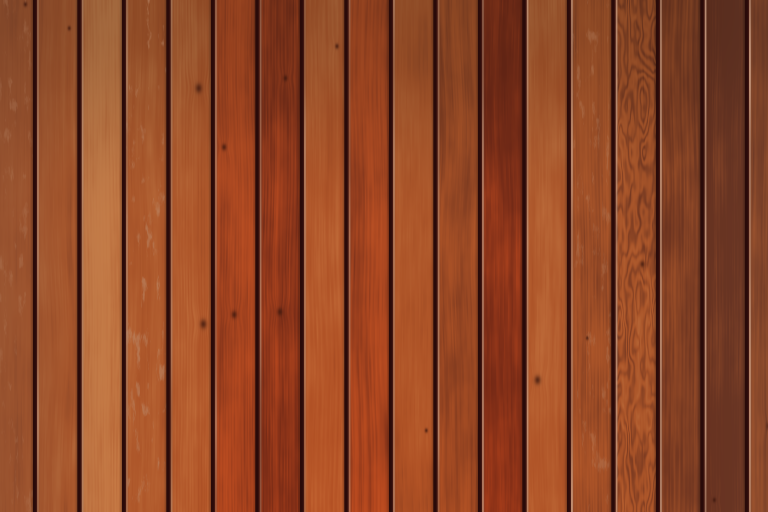
Write a WebGL 1 fragment shader that draws this texture.

```glsl
precision highp float;
uniform vec2 u_resolution;

float hash(vec2 p) {
  p = fract(p * vec2(0.1031, 0.1137));
  p += dot(p, p.yx + 33.33);
  return fract((p.x + p.y) * p.x * 17.0);
}

float noise(vec2 p) {
  vec2 c = floor(p), f = fract(p);
  f = f * f * (3.0 - 2.0 * f);
  return mix(mix(hash(c), hash(c + vec2(1.0, 0.0)), f.x),
             mix(hash(c + vec2(0.0, 1.0)), hash(c + vec2(1.0, 1.0)), f.x), f.y);
}

float fbm(vec2 p) {
  float sum = 0.0, amp = 0.5;
  for (int k = 0; k < 4; k++) {
    sum += amp * noise(p);
    p = p * 2.03 + 17.3;
    amp *= 0.5;
  }
  return sum;
}

float bump(float x, float center, float width) {
  float d = (x - center) / width;
  return exp(-d * d);
}

// Lightness of a board, from dark (0) to honey (1)
float boardTone(float i) {
  return 0.57 + 0.14 * cos(2.513 * (i - 2.0))
    + 0.22 * bump(i, 2.3, 1.8) - 0.12 * bump(i, 0.0, 0.5)
    - 0.24 * bump(i, 5.5, 1.0) - 0.3 * bump(i, 10.6, 1.0)
    - 0.4 * smoothstep(13.0, 15.5, i);
}

vec3 woodColor(float tone) {
  vec3 umber = vec3(0.40, 0.19, 0.12);
  vec3 cedar = vec3(0.66, 0.34, 0.17);
  vec3 honey = vec3(0.76, 0.49, 0.29);
  return mix(mix(umber, cedar, smoothstep(0.0, 0.6, tone)), honey, smoothstep(0.5, 1.1, tone));
}

void main() {
  vec2 p = gl_FragCoord.xy / u_resolution.x;
  vec2 uv = gl_FragCoord.xy / u_resolution;
  float pitch = 0.05794;
  float s = (p.x - 0.0456) / pitch + 1.0;
  float board = floor(s), t = fract(s);
  float px = 1.0 / (pitch * u_resolution.x);
  vec2 q = vec2(t, p.y / pitch);
  vec2 seed = vec2(board * 31.7, board * 13.1);

  // Knots bend the grain around them
  float knots = 0.0, bend = 0.0;
  for (int k = 0; k < 3; k++) {
    vec2 id = vec2(board + 3.0, float(k) * 7.0 + 5.0);
    vec2 center = vec2(0.2 + 0.6 * hash(id), 11.5 * hash(id + 41.0));
    float present = step(0.72, hash(id + 83.0));
    vec2 d = (q - center) * vec2(1.0, 0.7);
    float r = length(d) / (0.03 + 0.045 * hash(id + 19.0));
    knots += present * exp(-r * r);
    bend += present * d.x * exp(-r * r * 0.12);
  }

  // Fine fibres, broad bands and mottled stain
  float x = t + bend * 0.6 + 0.12 * (noise(vec2(q.y * 0.35, 2.0) + seed) - 0.5);
  float fibre = noise(vec2(x * 34.0, q.y * 1.3) + seed) - 0.5;
  float band = noise(vec2(x * 9.0, q.y * 0.18) + seed) - 0.5;
  float stain = fbm(vec2(t * 1.6, q.y * 0.7) + seed) - 0.47;
  float rings = sin(x * (60.0 + 40.0 * hash(seed)) + 5.0 * band);
  float tone = boardTone(board) + 0.12 * fibre + 0.16 * band + 0.35 * stain;
  tone += 0.035 * rings * step(0.45, hash(seed + 9.0));

  // One board is cut across its rings and shows wavy figure
  float field = fbm(vec2(t * 1.8, q.y * 0.45) + 71.0) + 0.9 * (t - 0.5) * (t - 0.5);
  tone += 0.13 * sin(field * 75.0) * bump(board, 14.0, 0.3);

  vec3 color = woodColor(tone);

  // Redder boards, warmer low centre, cool dim edges
  float red = bump(board, 5.6, 1.0) + bump(board, 11.0, 0.6) + 0.6 * bump(board, 8.0, 0.4);
  color *= mix(vec3(1.0), vec3(1.08, 0.85, 0.76), min(red, 1.0));
  float warm = bump(uv.x, 0.48, 0.35) * (1.0 - uv.y);
  color *= mix(vec3(1.0), vec3(1.05, 0.93, 0.82), warm);
  color *= 1.0 - 0.16 * smoothstep(0.55, 1.0, uv.y);
  float side = smoothstep(0.35, 0.52, abs(uv.x - 0.5));
  color = mix(color, vec3(0.43, 0.27, 0.21), 0.3 * side);
  color = mix(color, vec3(0.24, 0.09, 0.05), 0.75 * min(knots, 1.0));

  // Pale scuffs on a few boards
  float scuff = smoothstep(0.56, 0.8, fbm(vec2(t * 9.0, q.y * 2.5) + seed + 50.0));
  float worn = bump(board, 3.0, 0.5) + 0.6 * bump(board, 13.0, 0.5) + 0.5 * bump(board, 0.0, 0.5);
  color = mix(color, vec3(0.74, 0.56, 0.44), 0.5 * scuff * worn);

  // Rounded edges, dark groove and glint along its right lip
  float d = min(t, 1.0 - t);
  color *= 1.0 - 0.25 * (1.0 - smoothstep(0.04, 0.12, d));
  float glint = smoothstep(0.045, 0.06, t + px * 0.5) * (1.0 - smoothstep(0.07, 0.085 + px, t));
  float shine = 0.2 + 0.4 * noise(vec2(q.y * 0.5, board * 5.3)) + 0.3 * smoothstep(0.4, 0.9, uv.x);
  color = mix(color, vec3(0.84, 0.66, 0.55), glint * shine);
  float groove = 1.0 - smoothstep(0.048 - px * 0.5, 0.048 + px * 0.5, d);
  vec3 grooveColor = mix(vec3(0.16, 0.04, 0.035), vec3(0.28, 0.10, 0.07), smoothstep(0.0, 0.05, t) * step(t, 0.5));
  color = mix(color, grooveColor, groove);

  gl_FragColor = vec4(color, 1.0);
}
```
